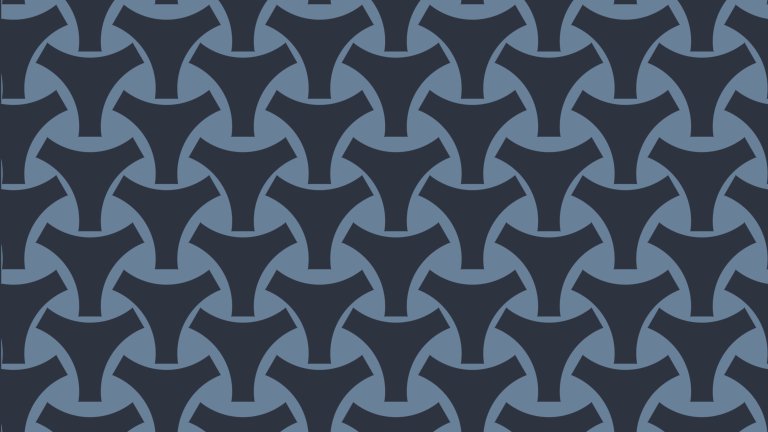
A WebGL 2 fragment shader for this pattern:

```glsl
#version 300 es
precision highp float;

uniform vec2 u_resolution;
out vec4 fragColor;

// Three-armed piece: flat arm ends, sides hollowed by circles
float tripod(vec2 p) {
  float d = -1.0;
  for (int k = 0; k < 3; k++) {
    float angle = radians(120.0 * float(k) - 90.0);
    vec2 arm = vec2(cos(angle), sin(angle));
    d = max(d, dot(p, arm) - 0.634);
    d = max(d, 0.773 - length(p + 1.034 * arm));
  }
  return d;
}

// Centre of a piece; rows count down in half steps, spaced unevenly in threes
vec2 pieceCentre(float column, float row) {
  float stagger = 0.035 * (mod(row, 3.0) - 1.0);
  return vec2(1.019 + 0.866 * column, 5.442 - 0.5 * row - stagger);
}

// Distance to the nearest piece of the triangular lattice
float lattice(vec2 p) {
  float d = 1.0;
  float nearColumn = round((p.x - 1.019) / 0.866);
  for (int i = -1; i <= 1; i++) {
    float column = nearColumn + float(i);
    float parity = 1.0 - mod(column, 2.0);
    float nearRow = 2.0 * round(5.442 - p.y - 0.5 * parity) + parity;
    for (int j = -1; j <= 1; j++) {
      float row = nearRow + 2.0 * float(j);
      d = min(d, tripod(p - pieceCentre(column, row)));
    }
  }
  return d;
}

void main() {
  // One unit is the mean distance between neighbouring pieces
  float pixel = 4.891 / u_resolution.y;
  vec2 p = gl_FragCoord.xy * pixel;

  // Pieces and the thin dark seam at the left edge
  float d = min(lattice(p), p.x - 0.014);

  vec3 slateBlue = vec3(0.41, 0.50, 0.60);
  vec3 darkNavy = vec3(0.18, 0.20, 0.25);
  float cover = 1.0 - smoothstep(-0.75 * pixel, 0.75 * pixel, d);
  fragColor = vec4(mix(slateBlue, darkNavy, cover), 1.0);
}
```
